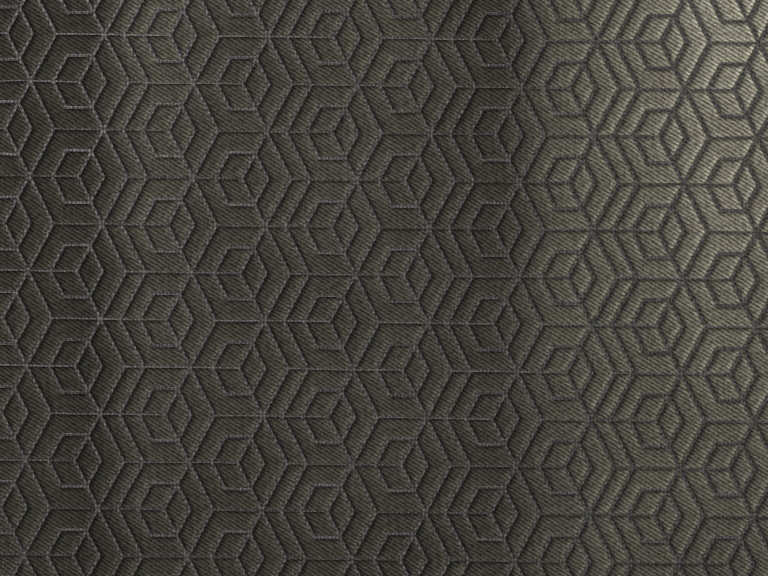
Give the GLSL for this texture, as a WebGL 1 fragment shader.

```glsl
precision highp float;
// Dark olive woven upholstery with stitched nested cubes and chevrons under soft folds of light.

uniform vec2 u_resolution;

const float UNIT = 0.0823;      // half the vertical repeat, in canvas heights
const float PERIOD = 3.45;      // horizontal repeat, in units
const float SLOPE = 0.52;       // sideways run of a slanted seam per unit of height
const float SLANT = 0.887;      // turns horizontal offset into distance to a slanted seam
const float ODD_NODE = 1.55;    // second column of six-way crossings
const float CHEVRON_GAP = 0.41; // spacing of the extra chevron
const float LEVEL_THIN = 0.013; // how much finer the level seams are

float hash(vec2 p) {
  return fract(sin(dot(p, vec2(127.1, 311.7))) * 43758.5453);
}

float noise(vec2 p) {
  vec2 i = floor(p);
  vec2 f = fract(p);
  f = f * f * (3.0 - 2.0 * f);
  float low = mix(hash(i), hash(i + vec2(1.0, 0.0)), f.x);
  float high = mix(hash(i + vec2(0.0, 1.0)), hash(i + vec2(1.0, 1.0)), f.x);
  return mix(low, high, f.y);
}

// Horizontal distance to the nearest copy of a column
float wrapX(float x, float column) {
  return abs(mod(x - column + 0.5 * PERIOD, PERIOD) - 0.5 * PERIOD);
}

float slantedSeam(float x, float column) {
  return wrapX(x, column) * SLANT;
}

float levelSeam(float x, float y, float middle) {
  return length(vec2(max(wrapX(x, middle) - 1.205, 0.0), y)) + LEVEL_THIN;
}

float smallHexagon(float x, float y, float column) {
  float side = (wrapX(x, column) + SLOPE * y - 0.55) * SLANT;
  return abs(max(y - 0.55, side));
}

// Distance to the closest seam; rise runs 0..1..0 through each vertical repeat
float seamDistance(vec2 q) {
  float rise = abs(mod(q.y + 1.0, 2.0) - 1.0);
  float fall = 1.0 - rise;
  float d = min(slantedSeam(q.x, SLOPE * rise), slantedSeam(q.x, -SLOPE * rise));
  d = min(d, slantedSeam(q.x, ODD_NODE + SLOPE * fall));
  d = min(d, slantedSeam(q.x, ODD_NODE - SLOPE * fall));
  d = min(d, slantedSeam(q.x, ODD_NODE + CHEVRON_GAP + SLOPE * fall));
  d = min(d, levelSeam(q.x, rise, -0.175));
  d = min(d, levelSeam(q.x, fall, 1.725));
  d = min(d, smallHexagon(q.x, rise, ODD_NODE - SLOPE));
  return min(d, smallHexagon(q.x, fall, PERIOD - SLOPE));
}

float groove(vec2 q) {
  float d = seamDistance(q) / 0.06;
  return exp(-d * d);
}

float band(float x, float center, float width) {
  float d = (x - center) / width;
  return exp(-d * d);
}

// Broad vertical folds of light across the cloth
float sheen(vec2 p) {
  float light = 0.205 + 0.02 * p.y;
  light += 0.12 * smoothstep(0.84, 1.04, p.x) * (0.45 + 0.55 * p.y);
  light += 0.12 * band(p.x, 1.28, 0.15) * p.y;
  light += 0.05 * band(p.x, 0.26, 0.08) * p.y;
  light += 0.03 * band(p.x, 0.62, 0.16) * p.y;
  light -= 0.025 * band(p.x, 0.16, 0.06);
  light -= 0.03 * band(p.x, 0.86, 0.08) * p.y;
  light -= 0.04 * band(p.x, 0.0, 0.14) * p.y;
  return light;
}

void main() {
  vec2 p = gl_FragCoord.xy / u_resolution.y;
  float pixel = 1.0 / (u_resolution.y * UNIT);

  // Pattern coordinates, turned slightly and gently uneven like stretched cloth
  vec2 d = (p - vec2(0.616, 0.523)) / UNIT;
  vec2 q = vec2(d.x - 0.013 * d.y, d.y + 0.013 * d.x);
  q += 0.018 * (vec2(noise(q * 1.7), noise(q * 1.7 + 40.0)) - 0.5);

  // Twill weave with broken threads
  float twill = sin(q.x * 42.0 + q.y * 70.0 + 1.2 * noise(q * 6.0));
  float grain = noise(q * vec2(26.0, 30.0)) - 0.5;
  float wear = noise(q * 0.9 + 9.0) - 0.5;
  float weave = 1.0 + 0.21 * twill + 0.40 * grain + 0.10 * wear;
  vec3 color = vec3(1.0, 0.975, 0.86) * sheen(p) * 1.09 * weave;

  // Padded relief beside the seams, lit mostly from the side
  vec2 lamp = vec2(-0.06, 0.025);
  float relief = groove(q - lamp) - groove(q + lamp);
  color *= 1.0 + 0.32 * relief - 0.28 * groove(q);

  // Stitched grey thread, palest where the cloth is dark
  float dist = seamDistance(q);
  float thread = 1.0 - smoothstep(0.032 - 0.6 * pixel, 0.032 + 0.6 * pixel, dist);
  float stitch = 0.5 + 0.25 * (sin(q.x * 80.0) + sin(q.y * 62.0));
  float threadLight = 0.33 + 0.09 * p.y * (1.0 - smoothstep(0.1, 0.8, p.x));
  threadLight -= 0.04 * smoothstep(0.8, 1.1, p.x);
  vec3 threadColor = vec3(1.0, 0.975, 0.975) * threadLight * (0.75 + 0.45 * stitch + 0.50 * grain);
  color = mix(color, threadColor, thread * (0.66 + 0.26 * stitch));

  gl_FragColor = vec4(color, 1.0);
}
```
